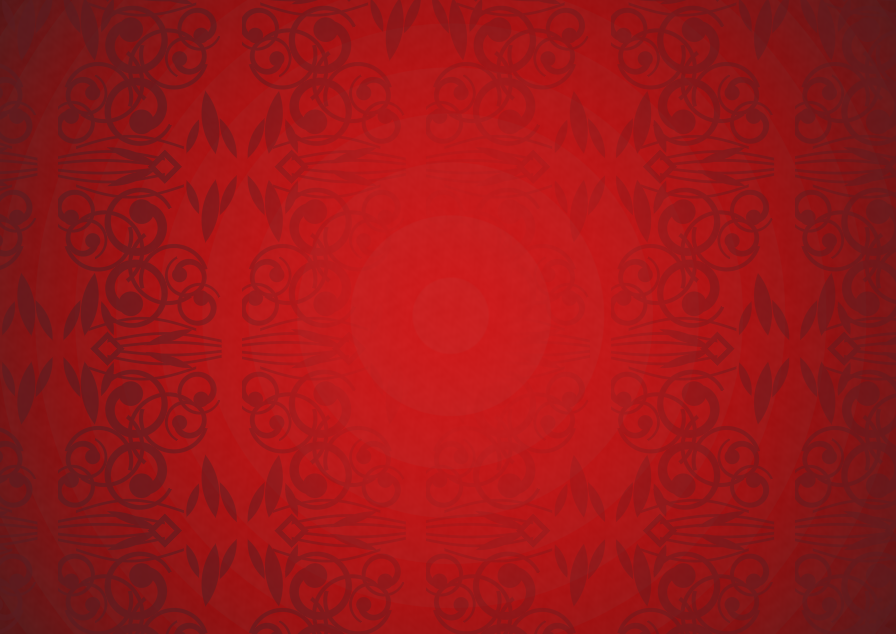
Write a Shadertoy shader that draws this background.

```glsl
// A deep red vignette with faint concentric bands, overlaid by a damask of
// scrolls and leaves. The ornament is one mirrored motif built from distance
// functions, repeated on two interleaved grids and faded out near the middle.

const float TAU = 6.2831853;
const vec2 TILE = vec2(0.581, 0.574);      // repeat, in canvas heights
const vec2 MOTIF_ORIGIN = vec2(0.382, 0.737);
const vec3 ORNAMENT = vec3(0.35, 0.11, 0.13);

// Spiral stroke that thickens inward and ends in a heavy round bulb
float scroll(vec2 p, float radius, float startAngle) {
    float turn = fract((atan(p.y, p.x) - startAngle) / TAU);
    float d = 1.0;
    for (int i = 0; i < 2; i++) {
        float t = turn + float(i);
        float arc = radius * (1.0 - 0.40 * t * t);
        float halfWidth = radius * mix(0.05, 0.15, t);
        if (t < 1.15) d = min(d, abs(length(p) - arc) - halfWidth);
    }
    float endAngle = startAngle + TAU * 0.15;
    vec2 bulb = 0.36 * radius * vec2(cos(endAngle), sin(endAngle));
    return min(d, length(p - bulb) - 0.36 * radius);
}

// Pointed leaf: the overlap of two circles, long axis along y
float leaf(vec2 p, float halfLength, float halfWidth) {
    float offset = (halfLength * halfLength - halfWidth * halfWidth) / (2.0 * halfWidth);
    return length(vec2(abs(p.x) + offset, p.y)) - offset - halfWidth;
}

vec2 rotate(vec2 p, float angle) {
    float c = cos(angle), s = sin(angle);
    return vec2(c * p.x - s * p.y, s * p.x + c * p.y);
}

// Wavy horizontal strand limited to a span in x
float strand(vec2 p, float height, float swing, float from, float to) {
    float mid = 0.5 * (from + to);
    float wave = height + swing * sin((p.x - from) / (to - from) * TAU * 0.5);
    float line = abs(p.y - wave) - 0.0022;
    return max(line, abs(p.x - mid) - 0.5 * (to - from));
}

// Half-circle stem opening toward the given direction
float stem(vec2 p, float radius, vec2 opening) {
    return max(abs(length(p) - radius) - 0.0032, dot(p, opening));
}

// Signed distance to one motif, mirrored about both axes
float motif(vec2 p) {
    vec2 q = vec2(abs(p.x + 0.022), abs(p.y));
    vec2 m = abs(p);
    float d = scroll(q - vec2(0.140, 0.090), 0.054, 3.6);
    d = min(d, scroll(q - vec2(0.245, 0.068), 0.034, 0.4));
    d = min(d, scroll(q - vec2(0.065, 0.172), 0.033, 5.2));
    d = min(d, stem(q - vec2(0.205, 0.110), 0.052, vec2(0.3, -1.0)));
    d = min(d, stem(q - vec2(0.095, 0.155), 0.060, vec2(-0.8, -0.6)));
    d = min(d, leaf(rotate(m - vec2(0.050, 0.070), 0.16), 0.050, 0.013));
    d = min(d, leaf(rotate(m - vec2(0.022, 0.045), 0.40), 0.034, 0.008));
    d = min(d, leaf(rotate(m - vec2(0.078, 0.048), -0.35), 0.028, 0.007));
    d = min(d, leaf(rotate(m - vec2(0.175, 0.018), 1.25), 0.040, 0.007));
    d = min(d, abs(abs(q.x - 0.100) + q.y - 0.021) - 0.006);
    d = min(d, strand(q, 0.004, 0.006, 0.12, 0.28));
    d = min(d, strand(q, 0.012, 0.012, 0.10, 0.28));
    return min(d, strand(q, 0.030, 0.018, 0.07, 0.24));
}

// Motifs on a grid, plus a second grid shifted by half a tile
float damask(vec2 p) {
    float d = 1.0;
    for (int i = 0; i < 2; i++) {
        vec2 cell = (p - MOTIF_ORIGIN) / TILE + 0.5 * float(i);
        d = min(d, motif((fract(cell + 0.5) - 0.5) * TILE));
    }
    return d;
}

// Sawtooth with a softened jump, from -0.5 to 0.5
float bands(float x, float spacing, float soft) {
    float f = fract(x / spacing);
    return f * (1.0 - smoothstep(1.0 - soft / spacing, 1.0, f)) - 0.5;
}

vec3 vignette(float radius, float soft) {
    float red = 0.797 - 0.62 * radius * radius;
    float green = 0.118 - 0.040 * smoothstep(0.0, 0.6, radius)
                + 0.018 * smoothstep(0.6, 0.85, radius);
    float band = bands(pow(radius, 1.25) + 0.039, 0.070, soft);
    return vec3(red, green, green + 0.003) + band * vec3(-0.014, 0.026, 0.024);
}

// Layered sines, each turned and finer than the last
float mottling(vec2 p) {
    float sum = 0.0;
    for (int i = 0; i < 4; i++) {
        p = rotate(p, 1.1) * 1.6 + 0.7;
        sum += sin(p.x + 1.5 * sin(p.y)) * sin(p.y * 1.3);
    }
    return 0.25 * sum;
}

void mainImage(out vec4 fragColor, in vec2 fragCoord) {
    vec2 p = fragCoord / iResolution.y;
    float pixel = 1.0 / iResolution.y;
    vec2 fromCentre = p - vec2(0.503 * iResolution.x / iResolution.y, 0.502);
    float radius = length(fromCentre);

    vec3 color = vignette(radius, 1.5 * pixel) + 0.012 * mottling(p * 45.0);

    // Ornament: strongest at the left, softer at the right
    float ink = 1.0 - smoothstep(-0.7 * pixel, 0.7 * pixel, damask(p));
    float side = mix(0.62, 0.44, smoothstep(-0.3, 0.3, fromCentre.x));
    float fade = smoothstep(0.06, 0.58, length(fromCentre * vec2(1.0, 0.75)));
    color = mix(color, ORNAMENT, ink * side * fade);

    fragColor = vec4(color, 1.0);
}
```
